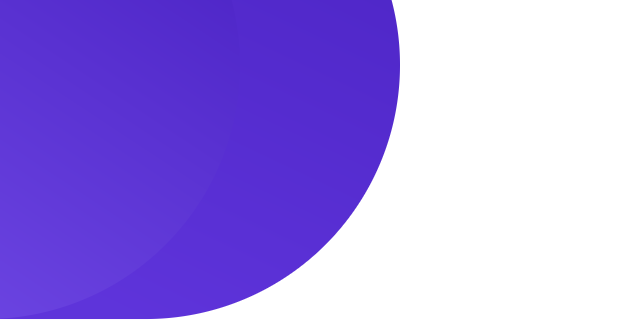
Give the GLSL for this background, as a WebGL 2 fragment shader.

```glsl
#version 300 es
precision highp float;
// Two overlapping violet panels with large rounded right ends on white.
// Each panel is a half-infinite rounded bar (a distance function) filled
// with a linear gradient that brightens toward the lower left.

uniform vec2 u_resolution;
out vec4 fragColor;

// Signed distance to a bar that extends left from a round cap at capCenter.
float leftBar(vec2 p, vec2 capCenter, float radius) {
    vec2 d = p - capCenter;
    return length(vec2(max(d.x, 0.0), d.y)) - radius;
}

// Antialiased coverage of a shape, one pixel wide.
float coverage(float dist) {
    return clamp(0.5 - dist * u_resolution.y, 0.0, 1.0);
}

// Linear gradient that starts at origin and grows along slope.
vec3 panelGradient(vec2 p, vec2 origin, vec2 slope, vec3 deep, vec3 bright) {
    return mix(deep, bright, clamp(dot(origin - p, slope), 0.0, 1.0));
}

void main() {
    // Canvas height is one unit.
    vec2 p = gl_FragCoord.xy / u_resolution.y;
    float radius = 0.794;
    vec3 deepViolet = vec3(0.314, 0.155, 0.788);

    vec3 color = vec3(1.0);

    // Wide back panel
    vec3 backFill = panelGradient(p, vec2(1.224, 1.0), vec2(0.35, 0.74),
                                  deepViolet, vec3(0.369, 0.202, 0.855));
    color = mix(color, backFill, coverage(leftBar(p, vec2(0.456, 0.797), radius)));

    // Narrow front panel, kept round on its left side too
    vec3 frontFill = panelGradient(p, vec2(0.724, 1.0), vec2(0.45, 0.68),
                                   deepViolet, vec3(0.416, 0.262, 0.88));
    color = mix(color, frontFill, coverage(leftBar(p, vec2(-0.044, 0.797), radius)));

    fragColor = vec4(color, 1.0);
}
```
